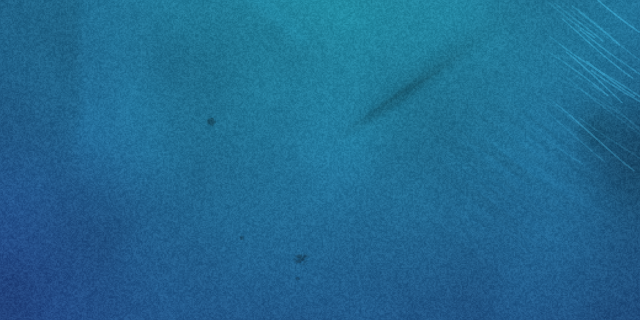
Reproduce this texture procedurally as a WebGL 2 fragment shader.

```glsl
#version 300 es
precision highp float;
// Grainy, worn teal-to-blue wall with soft stains, specks and diagonal scratches.
uniform vec2 u_resolution;
out vec4 outColor;

float hash(vec2 p) {
  vec3 q = fract(vec3(p.xyx) * 0.1031);
  q += dot(q, q.yzx + 33.33);
  return fract((q.x + q.y) * q.z);
}

float noise(vec2 p) {
  vec2 i = floor(p), f = fract(p);
  f = f * f * (3.0 - 2.0 * f);
  return mix(mix(hash(i), hash(i + vec2(1, 0)), f.x),
             mix(hash(i + vec2(0, 1)), hash(i + vec2(1, 1)), f.x), f.y);
}

float fbm(vec2 p) {
  float sum = 0.0, amp = 0.5;
  for (int i = 0; i < 5; i++) {
    sum += amp * noise(p);
    p = mat2(1.6, 1.2, -1.2, 1.6) * p + 7.3;
    amp *= 0.5;
  }
  return sum;
}

// Soft elliptical falloff: 1 at the centre, fading outwards.
float blob(vec2 p, vec2 centre, vec2 radius) {
  vec2 q = (p - centre) / radius;
  return exp(-dot(q, q));
}

float segment(vec2 p, vec2 a, vec2 b) {
  vec2 ab = b - a;
  return length(p - a - ab * clamp(dot(p - a, ab) / dot(ab, ab), 0.0, 1.0));
}

// Small dark mark with a ragged rim.
float speck(vec2 p, vec2 centre, float radius) {
  float d = length((p - centre) * vec2(0.85, 1.1)) + (noise(p * 110.0) - 0.5) * radius;
  return 1.0 - smoothstep(radius * 0.3, radius * 1.2, d);
}

// Fine parallel scratches running down towards the right edge.
float scratches(vec2 p) {
  float sum = 0.0;
  for (int i = 0; i < 22; i++) {
    float k = float(i);
    vec2 start = vec2(1.64 + 0.22 * hash(vec2(k, 3.0)), 1.06 - 0.021 * k);
    vec2 end = start + vec2(1.0, -0.68 - 0.2 * hash(vec2(k, 9.0))) * (0.14 + 0.2 * hash(vec2(k, 5.0)));
    vec2 q = p + vec2(0.0, 0.008 * sin(p.x * 14.0 + k));
    float line = 1.0 - smoothstep(0.0005, 0.0045, segment(q, start, end));
    sum += line * (0.25 + 0.75 * hash(vec2(k, 1.0))) * smoothstep(1.62, 1.85, p.x);
  }
  return min(sum, 1.0);
}

void main() {
  vec2 p = gl_FragCoord.xy / u_resolution.y;
  p.x += 1.0 - 0.5 * u_resolution.x / u_resolution.y;
  float cloud = fbm(p * 3.5) - 0.48;

  // Teal light from the top centre sinking into blue
  float light = 1.0 - length((p - vec2(1.08, 1.02)) * vec2(0.56, 0.92));
  light = clamp(light + 0.16 * cloud, -0.15, 1.0);
  vec3 color = mix(vec3(0.13, 0.335, 0.535), vec3(0.13, 0.535, 0.625), light);
  color = mix(color, vec3(0.135, 0.265, 0.51), 0.85 * blob(p, vec2(-0.05, 0.0), vec2(0.4, 0.55)));

  // Broad shading: left band, right stain, pale and dark patches
  float shade = 1.0 + 0.16 * cloud;
  float bandEdge = 0.245 + 0.03 * (noise(p * 9.0) - 0.5);
  shade -= 0.07 * (1.0 - smoothstep(bandEdge - 0.02, bandEdge + 0.02, p.x)) * smoothstep(0.35, 0.65, p.y);
  shade += 0.07 * blob(p, vec2(0.36, 0.72), vec2(0.16, 0.35));
  shade += 0.06 * blob(p, vec2(1.05, 0.5), vec2(0.13, 0.2));
  shade += 0.05 * blob(p, vec2(1.7, 0.6), vec2(0.12, 0.25));
  shade -= 0.05 * blob(p, vec2(0.62, 0.65), vec2(0.22, 0.3));
  shade -= 0.06 * blob(p, vec2(1.3, 0.62), vec2(0.2, 0.16));
  shade -= 0.24 * blob(p, vec2(2.02, 0.48), vec2(0.15, 0.2));
  shade -= 0.13 * blob(p, vec2(1.86, 0.59), vec2(0.06, 0.065)) * smoothstep(1.79, 1.82, p.x);
  shade -= 0.08 * blob(p, vec2(1.95, 0.05), vec2(0.25, 0.2));

  // Dark diagonal smear, broken into strands along its length
  vec2 along = normalize(vec2(0.33, 0.222));
  vec2 s = p - vec2(1.245, 0.695);
  s = vec2(dot(s, along), dot(s, vec2(-along.y, along.x)));
  float strands = 0.55 + 0.45 * noise(s * vec2(8.0, 130.0));
  shade -= 0.22 * strands * blob(s, vec2(0.0), vec2(0.17, 0.017));
  shade -= 0.06 * blob(s, vec2(0.15, 0.02), vec2(0.25, 0.03));

  // Pale brushed streak at the top, faint rubbing at lower right
  float brush = segment(p, vec2(0.79, 1.02), vec2(0.94, 0.88));
  shade += 0.06 * exp(-brush * brush / 0.0006);
  vec2 r = vec2(dot(p, vec2(0.8, -0.6)), dot(p, vec2(0.6, 0.8)));
  shade += 0.1 * (noise(r * vec2(5.0, 90.0)) - 0.5) * blob(p, vec2(1.62, 0.45), vec2(0.28, 0.25));

  // Specks
  shade -= 0.27 * speck(p, vec2(0.662, 0.62), 0.014);
  shade -= 0.3 * speck(p, vec2(0.943, 0.193), 0.018);
  shade -= 0.25 * speck(p, vec2(0.755, 0.255), 0.008);
  shade -= 0.22 * speck(p, vec2(0.93, 0.13), 0.007);
  color *= shade;
  color += vec3(0.06, 0.13, 0.14) * scratches(p);

  // Fine grain
  float grain = noise(p * 260.0) + 0.6 * noise(p * 143.0 + 40.0) - 0.8;
  color += vec3(0.05, 0.075, 0.08) * grain;
  outColor = vec4(clamp(color, 0.0, 1.0), 1.0);
}
```
